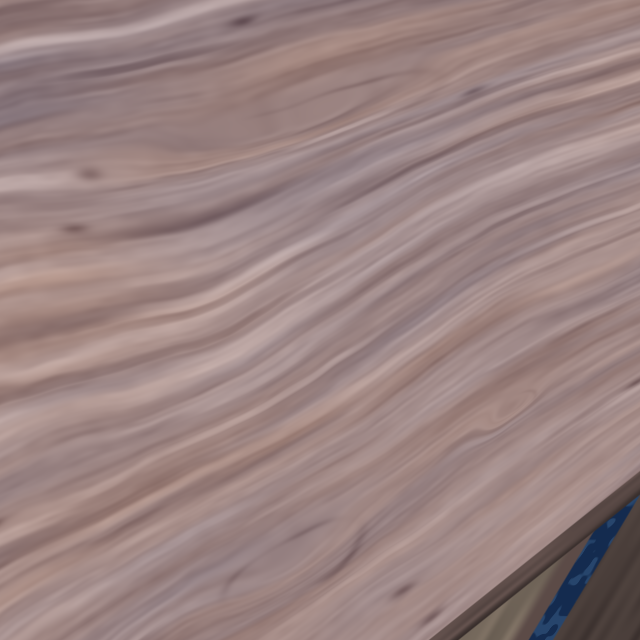
This texture is drawn by a WebGL 1 fragment shader. Its source:

```glsl
precision highp float;
// Wooden table top with wavy grain fanning away in perspective, and its corner edge.
uniform vec2 u_resolution;

const vec2 VANISH = vec2(2.43, 1.41);
const vec3 WOOD = vec3(0.612, 0.520, 0.512);
const vec3 SIDE = vec3(0.36, 0.295, 0.28);
const vec3 LEG = vec3(0.47, 0.42, 0.37);
const vec3 FLOOR_DARK = vec3(0.23, 0.19, 0.18);
const vec3 FLOOR_LIGHT = vec3(0.33, 0.28, 0.26);
const vec3 BLUE = vec3(0.08, 0.17, 0.31);
const vec3 BLUE_LIGHT = vec3(0.20, 0.34, 0.50);

float hash(vec2 p) {
  vec3 q = fract(vec3(p.xyx) * 0.1031);
  q += dot(q, q.yzx + 33.33);
  return fract((q.x + q.y) * q.z);
}

// Smooth value noise centred on zero.
float noise(vec2 p) {
  vec2 i = floor(p);
  vec2 f = fract(p);
  f = f * f * (3.0 - 2.0 * f);
  float low = mix(hash(i), hash(i + vec2(1.0, 0.0)), f.x);
  float high = mix(hash(i + vec2(0.0, 1.0)), hash(i + 1.0), f.x);
  return mix(low, high, f.y) - 0.5;
}

// Long soft bump whose level lines close into a figure in the grain.
float island(vec2 p, vec2 centre, float angle, vec2 size) {
  vec2 d = p - centre;
  float c = cos(angle);
  float s = sin(angle);
  vec2 q = vec2(c * d.x + s * d.y, c * d.y - s * d.x) / size;
  return exp(-dot(q, q));
}

// Sparse dark pores, stretched along the grain.
float pores(vec2 g) {
  vec2 cell = floor(g);
  vec2 jitter = vec2(hash(cell + 7.0), hash(cell + 19.0));
  vec2 d = (fract(g) - 0.3 - 0.4 * jitter) / vec2(0.13, 0.09);
  return step(0.88, hash(cell + 41.0)) * exp(-dot(d, d));
}

vec3 tableTop(vec2 p) {
  // Grain coordinates: x along the fan, y across it.
  vec2 away = VANISH - p;
  vec2 g = vec2(length(away), 1.93 * away.y / away.x);
  float middle = exp(-pow((p.y - 0.58) / 0.28, 2.0));
  g.y += 0.03 * middle * sin(7.0 * (p.x - 0.6));
  g.y += 0.045 * noise(g * vec2(2.4, 3.2) + 5.0);
  g.y += 0.014 * noise(g * vec2(7.0, 10.0) + 23.0);
  g.y += 0.003 * noise(g * vec2(22.0, 30.0));

  vec2 w = p + 0.022 * vec2(noise(p * 9.0), noise(p * 11.0 + 31.0));
  float figure = island(w, vec2(0.47, 0.81), 0.29, vec2(0.25, 0.035));
  figure += island(w, vec2(0.46, 0.12), 0.52, vec2(0.13, 0.04));
  figure += island(w, vec2(0.80, 0.35), 0.70, vec2(0.05, 0.016));
  float h = g.y - 0.045 * figure;

  // Streaks from broad bands down to hair lines.
  float calm = 1.0 - 0.45 * smoothstep(1.15, 1.4, g.y);
  float band = noise(vec2(g.x * 1.2, h * 10.0));
  float streak = noise(vec2(g.x * 2.0 + 9.0, h * 30.0));
  float fine = noise(vec2(g.x * 4.0 + 3.0, h * 78.0));
  float hair = noise(vec2(g.x * 9.0, h * 160.0));
  float fleck = noise(vec2(g.x * 40.0, h * 130.0));
  float tone = 0.11 * band + 0.12 * streak + 0.11 * fine + 0.06 * hair;
  tone = tone * calm + 0.025 * fleck;

  // Narrow pale and dark growth lines.
  float pale = smoothstep(0.2, 0.45, noise(vec2(g.x * 1.8 + 60.0, h * 48.0)));
  float dark = smoothstep(0.24, 0.46, noise(vec2(g.x * 2.2 + 80.0, h * 42.0)));
  float outline = exp(-pow((figure - 0.4) / 0.07, 2.0));
  outline *= smoothstep(-0.2, 0.25, noise(p * 9.0 + 13.0));
  tone += (0.075 * pale - 0.085 * dark) * calm - 0.10 * outline;
  tone -= 0.17 * pores(vec2(g.x * 6.0, h * 13.0));
  tone -= 0.045 * smoothstep(0.65, 0.42, g.y) * smoothstep(0.8, 0.1, p.x);

  // Drift between tan and mauve.
  float hue = noise(vec2(g.x * 2.0 + 17.0, h * 14.0));
  hue += 0.6 * noise(vec2(g.x * 4.0 + 29.0, h * 55.0));
  vec3 tint = hue * vec3(0.035, -0.004, -0.045);
  return WOOD + tint + tone * vec3(1.0, 1.03, 0.98);
}

// Leg, blue strip and dark floor seen under the table.
vec3 underTable(vec2 p, float aa) {
  float x = p.x - 0.845 - 0.6 * p.y;
  float grain = noise(vec2(x * 75.0, p.y * 9.0));
  vec3 leg = LEG * (1.0 + 0.25 * grain);
  leg = mix(leg, SIDE, smoothstep(-0.055, -0.035, x));
  vec3 ground = mix(FLOOR_DARK, FLOOR_LIGHT, clamp(grain + 0.4, 0.0, 1.0));
  vec3 col = mix(leg, ground, smoothstep(-aa, aa, x));
  float marks = smoothstep(0.08, 0.25, noise(vec2(x * 110.0, p.y * 65.0)));
  vec3 strip = mix(BLUE, BLUE_LIGHT, 0.6 * marks);
  return mix(col, strip, smoothstep(0.019 + aa, 0.019 - aa, abs(x)));
}

void main() {
  vec2 p = gl_FragCoord.xy / u_resolution;
  float aa = 1.2 / min(u_resolution.x, u_resolution.y);
  float edge = p.y - 0.8 * p.x + 0.536;
  vec3 side = SIDE * (1.0 + 0.2 * noise(vec2(p.x * 12.0, edge * 130.0)));
  side *= 1.0 - 0.35 * smoothstep(-0.022, -0.036, edge);
  vec3 col = mix(underTable(p, aa), side, smoothstep(-0.037 - aa, -0.037 + aa, edge));
  col = mix(col, tableTop(p), smoothstep(-aa, aa, edge));
  gl_FragColor = vec4(clamp(col, 0.0, 1.0), 1.0);
}
```
